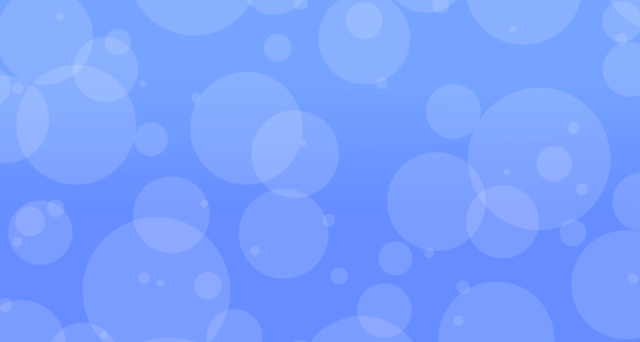
A Shadertoy shader for this background:

```glsl
// Pale translucent discs of mixed sizes floating over a blue vertical gradient.
// The gradient is built from softly stacked wavy bands; the discs come from
// jittered, rotated grids, with large and medium ones sharing a checkerboard.

const vec3 TOP_BLUE    = vec3(0.46, 0.64, 1.0);
const vec3 BOTTOM_BLUE = vec3(0.40, 0.55, 1.0);
const float FADE_LOW   = 0.34;    // heights between which the blues blend
const float FADE_HIGH  = 0.80;
const int   BANDS      = 5;
const float BAND_SHARE = 0.4;     // stepped part of the blend
const float BAND_EDGE  = 0.012;
const float BAND_WAVE  = 0.03;

const float DISC_ALPHA = 0.135;
const float DISC_EDGE  = 0.003;   // half width of the soft rim

// Radius ranges, in canvas heights
const vec2 LARGE  = vec2(0.130, 0.240);
const vec2 MEDIUM = vec2(0.080, 0.130);
const vec2 SMALL  = vec2(0.038, 0.060);
const vec2 TINY   = vec2(0.009, 0.026);

vec3 hash3(vec2 cell) {
    vec3 q = fract(cell.xyx * vec3(0.1031, 0.1030, 0.0973));
    q += dot(q, q.yxz + 33.33);
    return fract((q.xxy + q.yzz) * q.zyx);
}

mat2 rotation(float angle) {
    float c = cos(angle), s = sin(angle);
    return mat2(c, s, -s, c);
}

vec3 backdrop(vec2 p) {
    float smoothBlend = smoothstep(FADE_LOW, FADE_HIGH, p.y);
    float stepped = 0.0;
    for (int i = 0; i < BANDS; i++) {
        float k = float(i);
        float line = mix(FADE_LOW, FADE_HIGH, (k + 0.5) / float(BANDS));
        line += BAND_WAVE * sin(p.x * (1.6 + 0.25 * k) + 1.9 * k);
        stepped += smoothstep(-BAND_EDGE, BAND_EDGE, p.y - line);
    }
    float blend = mix(smoothBlend, stepped / float(BANDS), BAND_SHARE);
    return mix(BOTTOM_BLUE, TOP_BLUE, blend);
}

// Lays one grid of discs over the colour; even cells take the first radius
// range and odd cells the second.
vec3 addDiscs(vec3 color, vec2 p, float cellSize, float jitter, float presence,
              vec2 evenRadii, vec2 oddRadii, float seed) {
    vec2 q = rotation(0.45 + seed) * p + seed * vec2(7.3, 4.1) + 20.0;
    vec2 home = floor(q / cellSize);
    for (int y = -1; y <= 1; y++)
    for (int x = -1; x <= 1; x++) {
        vec2 cell = home + vec2(x, y);
        vec3 h = hash3(cell + 57.0 * seed);
        vec2 center = (cell + 0.5 + jitter * (h.xy - 0.5)) * cellSize;
        vec2 radii = mod(cell.x + cell.y, 2.0) < 0.5 ? evenRadii : oddRadii;
        float size = fract(h.z * 17.0 + h.x);
        float radius = mix(radii.x, radii.y, size * size);
        float mask = 1.0 - smoothstep(-DISC_EDGE, DISC_EDGE, length(q - center) - radius);
        mask *= step(h.z, presence);
        color = mix(color, vec3(1.0), DISC_ALPHA * mask);
    }
    return color;
}

void mainImage(out vec4 fragColor, in vec2 fragCoord) {
    vec2 p = fragCoord / iResolution.y;
    vec3 color = backdrop(p);
    color = addDiscs(color, p, 0.31, 0.50, 1.00, LARGE, MEDIUM, 0.0);
    color = addDiscs(color, p, 0.33, 0.85, 0.75, SMALL, SMALL, 1.0);
    color = addDiscs(color, p, 0.27, 0.95, 0.90, TINY, TINY, 2.0);
    fragColor = vec4(color, 1.0);
}
```
